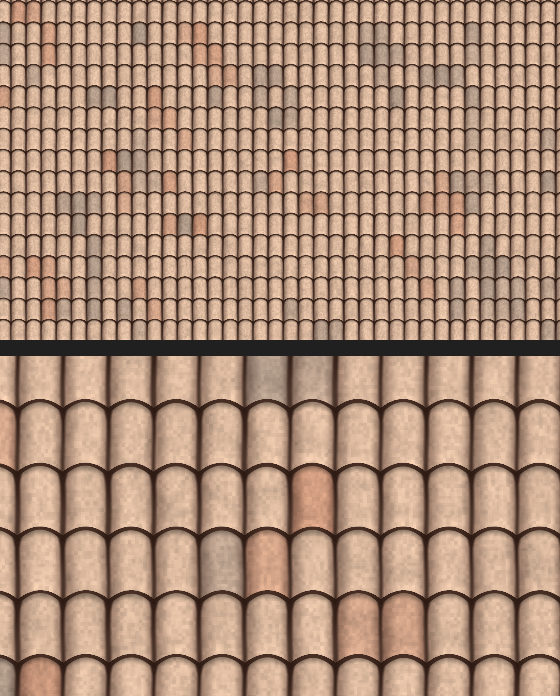
Top: the whole. Bottom: its middle third, enlarged.
Give the GLSL for this texture, as a Shadertoy shader.

```glsl
float hash(vec2 p) {
    vec3 q = fract(vec3(p.xyx) * 0.1031);
    q += dot(q, q.yzx + 33.33);
    return fract((q.x + q.y) * q.z);
}

// Distance to the nearest jittered cell point
float cellular(vec2 p) {
    vec2 cell = floor(p);
    float nearest = 2.0;
    for (int y = -1; y <= 1; y++)
    for (int x = -1; x <= 1; x++) {
        vec2 id = cell + vec2(x, y);
        vec2 point = id + vec2(hash(id), hash(id + 57.0));
        nearest = min(nearest, length(point - p));
    }
    return nearest;
}

// Clay tint: mostly sand, with diagonal patches of muted red and grey
vec3 tileTint(vec2 id) {
    float patchPick = hash(floor(vec2((id.x - id.y) / 3.0, (id.x + id.y) / 6.0)) + 91.0);
    float pick = hash(id + 17.0);
    float red = step(patchPick, 0.12) * step(pick, 0.5);
    float grey = step(0.84, patchPick) * step(pick, 0.45);
    red = max(red, step(0.988, pick));
    grey = max(grey, step(0.955, pick) * step(pick, 0.985));
    float strength = 0.5 + 0.5 * hash(id + 5.0);
    vec3 tint = mix(vec3(1.0), vec3(0.94, 0.83, 0.79), red * strength);
    tint = mix(tint, vec3(0.80, 0.83, 0.86), grey * strength);
    return tint * (0.98 + 0.04 * hash(id + 31.0));
}

void mainImage(out vec4 fragColor, in vec2 fragCoord) {
    vec2 uv = fragCoord / iResolution.xy;
    vec2 grid = vec2(uv.x, 1.0 - uv.y) * vec2(37.0, 16.0);
    vec2 pixel = vec2(37.0, 16.0) / iResolution.xy;

    // Barrel columns crossed by arched courses
    grid.x -= 0.72 + 0.008 * sin(grid.y * 5.1);
    float across = fract(grid.x);
    float bow = across * 2.0 - 1.0;
    float down = grid.y - 0.01 - 0.14 * bow * bow;
    vec2 id = floor(vec2(grid.x, down));
    float along = fract(down);

    // Rounded barrel shading
    float light = smoothstep(0.0, 0.42, across) * (1.0 - smoothstep(0.74, 1.0, across));
    vec3 color = mix(vec3(0.59, 0.47, 0.40), vec3(0.875, 0.74, 0.635), light);
    color *= tileTint(id);

    // Weathered surface: faint scuffs, blotches and fine grain
    vec2 surface = grid * vec2(1.0, 1.4) + 3.0 * hash(id);
    float scuffs = cellular(surface * vec2(6.0, 3.5));
    float blotches = cellular(surface * 1.7 + 40.0);
    color *= 0.96 + 0.05 * smoothstep(0.1, 0.6, scuffs);
    color *= 1.02 - 0.07 * smoothstep(0.3, 0.9, blotches);
    color *= 0.95 + 0.09 * hash(floor(surface * 12.0));

    // Pale lower lip and soft shade below the course above
    color *= 1.0 + 0.04 * smoothstep(0.8, 0.95, along);
    color *= mix(0.62, 1.0, smoothstep(0.03, 0.17, along));

    // Soft dark joints, widest just under each course
    float side = min(across, 1.0 - across);
    float jointWidth = 0.045 + 0.05 * (1.0 - smoothstep(0.0, 0.25, along));
    jointWidth += 0.025 * (hash(id + step(0.5, across) * vec2(1.0, 0.0) + 73.0) - 0.5);
    float joint = 1.0 - smoothstep(jointWidth - 0.04, jointWidth + 0.04 + pixel.x * 0.3, side);
    vec3 jointColor = mix(vec3(0.20, 0.12, 0.09), vec3(0.29, 0.20, 0.16), smoothstep(0.1, 0.8, along));
    color = mix(color, jointColor, joint);

    // Shadow gap along the arched edge, deepest in the valleys
    float edge = min(along, 1.0 - along);
    float gapWidth = along < 0.5 ? 0.05 + 0.045 * bow * bow : 0.0;
    gapWidth += along < 0.5 ? 0.02 * (hash(id + 11.0) - 0.5) : 0.0;
    float gap = 1.0 - smoothstep(gapWidth - pixel.y * 0.5, gapWidth + pixel.y * 0.6, edge);
    vec3 gapColor = mix(vec3(0.27, 0.17, 0.13), vec3(0.17, 0.10, 0.07), bow * bow);
    color = mix(color, gapColor, gap * 0.96);

    fragColor = vec4(color, 1.0);
}
```
